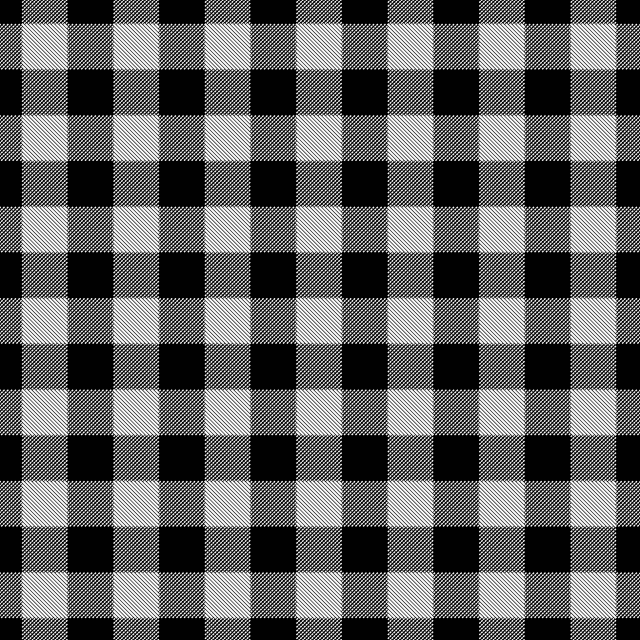
This pattern is drawn by a Shadertoy shader. Its source:

```glsl
// Black and white buffalo check woven from fine diagonal twill threads
#define REPEATS 7.0       // checks across and down
#define THREADS 24.0      // twill lines per check, a multiple of 4
#define BAND_HALF 0.385   // half width of a white twill band, in line pitches
#define STITCH_HALF 0.26  // half width of a stitch where light crosses dark
#define STITCH_ROUND 0.14 // corner radius of a stitch
#define SAMPLES 4         // antialiasing samples per axis
#define DARK vec3(0.005)
#define LIGHT vec3(0.98)

const float TAU = 6.2831853;

float roundedBox(vec2 p, vec2 halfSize, float radius) {
    vec2 q = abs(p) - halfSize + radius;
    return length(max(q, 0.0)) + min(max(q.x, q.y), 0.0) - radius;
}

// Coverage of white thread; blur is the edge softness in line pitches
float weave(vec2 uv, float blur) {
    vec2 thread = uv * REPEATS * THREADS;

    // Diagonal lattice: x steps across the bands, y runs along them
    vec2 diagonal = vec2(thread.x + thread.y, thread.x - thread.y);
    vec2 id = floor(diagonal);
    vec2 p = diagonal - id - 0.5;

    // One check colour per stitch gives the toothed borders
    vec2 center = 0.5 * vec2(id.x + id.y + 1.0, id.x - id.y);
    vec2 isLight = step(cos(TAU * (center + 0.25) / THREADS), vec2(0.0));
    float lightCount = isLight.x + isLight.y;

    // Light squares show whole bands, mixed squares show separate stitches
    float band = abs(p.x) - BAND_HALF;
    float stitch = roundedBox(p, vec2(BAND_HALF, STITCH_HALF), STITCH_ROUND);
    float dist = lightCount > 1.5 ? band : stitch;
    return step(0.5, lightCount) * (1.0 - smoothstep(-blur, blur, dist));
}

void mainImage(out vec4 fragColor, in vec2 fragCoord) {
    float n = float(SAMPLES);
    float blur = 0.5 * REPEATS * THREADS / (n * iResolution.y);
    float white = 0.0;

    // Average a grid of samples over the pixel
    for (int j = 0; j < SAMPLES; j++) {
        for (int i = 0; i < SAMPLES; i++) {
            vec2 offset = (vec2(i, j) + 0.5) / n - 0.5;
            white += weave((fragCoord + offset) / iResolution.xy, blur);
        }
    }
    fragColor = vec4(mix(DARK, LIGHT, white / (n * n)), 1.0);
}
```
